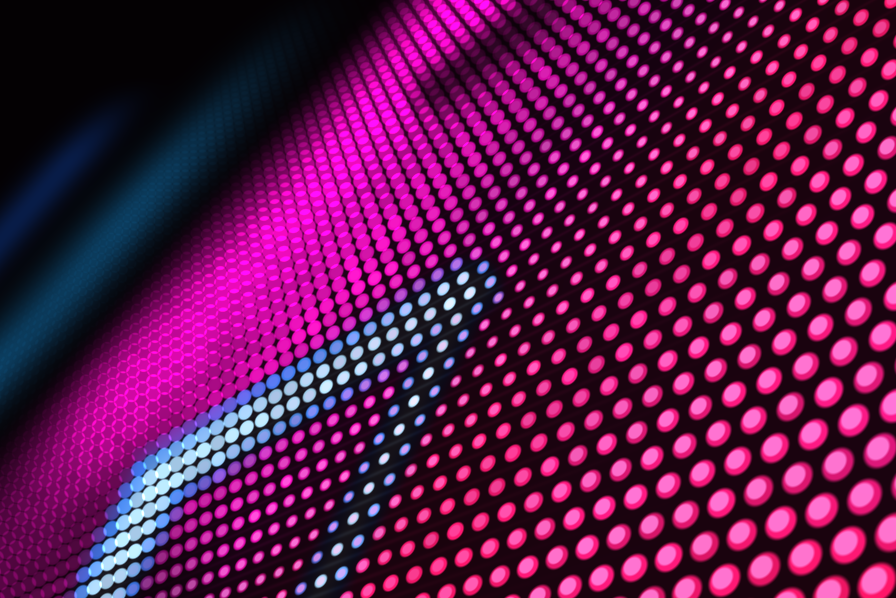
This pattern is drawn by a Shadertoy shader. Its source:

```glsl
const vec2 CENTER = vec2(0.752, 0.492);                  // lattice origin, in canvas heights
const mat2 LATTICE = mat2(41.7, -17.1, -21.8, 32.2);     // lamps per canvas height at the origin
const vec2 TILT = vec2(0.742, -0.614);                   // growth of scale across the panel
const float LAMP_GAP = 0.0321;                           // mean lamp spacing at the origin
const float FOCUS = 1.08;                                // scale at which lamps are sharp
const float APERTURE = 0.023;                            // growth of the blur disc off focus
const vec2 LAMP_SIZE = vec2(0.0062, 0.0105);             // half width and height of a sharp lamp
const vec2 LAMP_AXIS = vec2(0.64, 0.77);                 // long direction of a sharp lamp
const float WEAR = 0.22;                                 // brightness change from lamp to lamp

const vec3 GAP = vec3(0.035, 0.006, 0.025);
const vec3 MAGENTA = vec3(0.84, 0.03, 0.66);
const vec3 PLUM = vec3(0.38, 0.02, 0.30);
const vec3 CRIMSON = vec3(0.98, 0.07, 0.30);
const vec3 ROSE = vec3(0.93, 0.10, 0.56);
const vec3 LILAC = vec3(0.95, 0.58, 0.90);
const vec3 ICE = vec3(0.72, 0.93, 1.0);
const vec3 AZURE = vec3(0.16, 0.48, 0.92);
const vec3 TEAL = vec3(0.04, 0.34, 0.52);
const vec3 NAVY = vec3(0.02, 0.12, 0.30);

float hash(vec2 p) {
    return fract(sin(dot(p, vec2(127.1, 311.7))) * 43758.5453);
}

float noise(vec2 p) {
    vec2 i = floor(p), f = fract(p);
    f = f * f * (3.0 - 2.0 * f);
    return mix(mix(hash(i), hash(i + vec2(1, 0)), f.x),
               mix(hash(i + vec2(0, 1)), hash(i + vec2(1, 1)), f.x), f.y);
}

float segment(vec2 p, vec2 a, vec2 b) {
    vec2 ab = b - a;
    return length(p - a - ab * clamp(dot(p - a, ab) / dot(ab, ab), 0.0, 1.0));
}

float bell(float x, float width) {
    return exp(-x * x / (width * width));
}

float scaleAt(vec2 p) {
    return max(1.0 + dot(TILT, p - CENTER), 0.1);
}

// Screen position of a lattice node: inverse of the perspective map
vec2 lampPosition(vec2 id) {
    return CENTER + inverse(LATTICE - outerProduct(id, TILT)) * id;
}

// Light shown by the panel at a point
vec3 panelColor(vec2 p, float scale) {
    float across = 0.75 * p.x - 0.66 * p.y + 0.205;
    float along = 0.66 * p.x + 0.75 * p.y;
    float streak = noise(vec2(across * 13.0, along * 2.5));

    // Magenta field, dimmer at its far edge and lower left
    vec3 field = mix(PLUM, MAGENTA, smoothstep(0.2, 0.6, along + 0.25 * streak));
    field *= smoothstep(0.015, 0.13, across) * (0.68 + 0.45 * streak);
    field *= 1.0 - 0.8 * bell(segment(p, vec2(0.73, 0.85), vec2(0.90, 0.98)), 0.045);

    // Red and rose near side
    vec3 nearSide = mix(CRIMSON, ROSE, 0.25 + 0.6 * noise(p * 4.0));
    vec3 color = mix(field, nearSide, smoothstep(0.96, 1.18, scale));

    // Blurred blue streaks in the far corner
    color += TEAL * bell(across + 0.055, 0.048) * smoothstep(1.05, 0.6, p.y + 0.0) * (0.7 + 0.5 * streak);
    color += NAVY * bell(across + 0.19, 0.034) * (1.0 - smoothstep(0.72, 0.88, p.y));

    // Icy bent band with a blue fringe
    float band = min(segment(p, vec2(0.17, 0.0), vec2(0.27, 0.2)),
                     segment(p, vec2(0.27, 0.2), vec2(0.79, 0.52)));
    band = min(band, segment(p, vec2(0.79, 0.52), vec2(0.53, 0.0)) + 0.012);
    color = mix(color, AZURE, 1.0 - smoothstep(0.035, 0.062, band));
    return mix(color, ICE, 0.9 * (1.0 - smoothstep(0.015, 0.042, band)));
}

// Soft edged elliptical blur disc
float disc(vec2 d, vec2 radius, float pixel) {
    vec2 local = vec2(dot(d, vec2(LAMP_AXIS.y, -LAMP_AXIS.x)), dot(d, LAMP_AXIS));
    float soft = max(0.16, pixel / radius.x);
    return 1.0 - smoothstep(1.0 - soft, 1.0 + soft, length(local / radius));
}

vec3 lampLight(vec2 p, vec2 id, float pixel) {
    vec2 center = lampPosition(id);
    float scale = scaleAt(center);
    float defocus = scale - FOCUS;
    float limit = 0.62 * LAMP_GAP * pow(scale, 1.5);
    vec2 radius = min(LAMP_SIZE * scale + APERTURE * abs(defocus), vec2(limit));

    float nearness = smoothstep(0.0, 0.35, defocus);
    float sharpness = bell(defocus, 0.16);
    vec3 rim = panelColor(center, scale) * (1.0 - WEAR * hash(id));
    vec3 core = mix(rim, LILAC, max(0.75 * sharpness, 0.72 * nearness));
    core = max(core, rim);

    // The pale core sits up and left of the red rim on the near side
    vec2 d = p - center;
    vec2 shift = radius.x * vec2(-0.16, 0.14) * nearness;
    float body = disc(d, radius, pixel);
    float heart = disc(d - shift, radius * 0.68, pixel);
    return mix(rim * body, core, heart * body);
}

void mainImage(out vec4 fragColor, in vec2 fragCoord) {
    vec2 p = fragCoord / iResolution.y;
    float pixel = 1.0 / iResolution.y;
    float scale = scaleAt(p);
    vec2 grid = LATTICE * (p - CENTER) / scale;
    vec3 ambient = panelColor(p, scale);

    // Sum the discs of the surrounding lamps
    vec3 lamps = vec3(0.0);
    for (int j = -1; j <= 1; j++)
        for (int i = -1; i <= 1; i++)
            lamps += lampLight(p, round(grid) + vec2(i, j), pixel);

    // Faint ridges between rows, visible only in focus
    float ridge = bell(abs(fract(grid.y) - 0.5), 0.09) * bell(scale - FOCUS, 0.22);
    vec3 color = GAP + 0.07 * ambient * (1.0 + ridge) + lamps;

    // Far lamps melt into a continuous glow
    float melt = 1.0 - smoothstep(0.42, 0.88, scale);
    color = mix(color, GAP * 0.4 + ambient * 0.9, melt);
    fragColor = vec4(clamp(color, 0.0, 1.0), 1.0);
}
```
